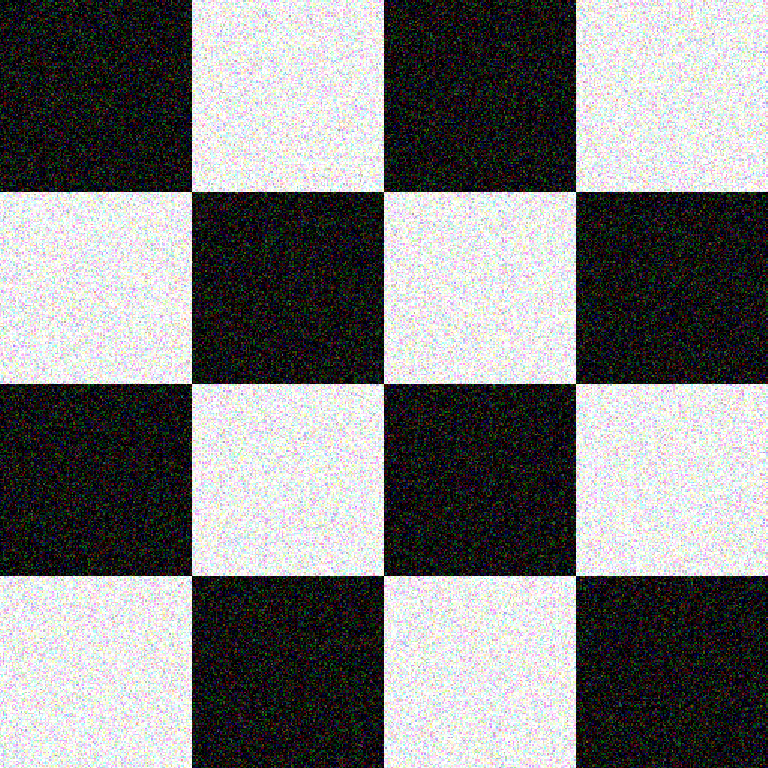
Write a WebGL 1 fragment shader that draws this pattern.

```glsl
precision highp float;

uniform vec2 u_resolution;

float hash(vec3 p) {
  p = fract(p * vec3(0.1031, 0.1030, 0.0973));
  p += dot(p, p.yzx + 33.33);
  return fract((p.x + p.y) * p.z);
}

// Ramp at one lattice corner, along a random unit gradient
float cornerRamp(vec2 corner, vec2 p, float seed) {
  float angle = 6.2832 * hash(vec3(corner, seed));
  return dot(vec2(cos(angle), sin(angle)), p - corner);
}

float gradientNoise(vec2 p, float seed) {
  vec2 cell = floor(p);
  vec2 f = p - cell;
  vec2 fade = f * f * f * (f * (f * 6.0 - 15.0) + 10.0);
  float bottom = mix(cornerRamp(cell, p, seed),
                     cornerRamp(cell + vec2(1.0, 0.0), p, seed), fade.x);
  float top = mix(cornerRamp(cell + vec2(0.0, 1.0), p, seed),
                  cornerRamp(cell + vec2(1.0, 1.0), p, seed), fade.x);
  return mix(bottom, top, fade.y);
}

// 1 on light squares, 0 on dark ones, with edges one pixel wide
float checker(vec2 uv) {
  vec2 edgeDistance = 0.5 * (abs(fract(uv * 2.0 - 0.25) - 0.5) - 0.25);
  vec2 side = clamp(edgeDistance * u_resolution * 2.0, -1.0, 1.0);
  return 0.5 + 0.5 * side.x * side.y;
}

// Independent speckle per channel; a stride of two lattice cells
// keeps neighbouring grains from sharing corners
vec3 colourGrain(vec2 uv) {
  vec2 p = floor(uv * 512.0) * 2.0 + 0.5;
  return vec3(gradientNoise(p, 17.0),
              gradientNoise(p, 131.0),
              gradientNoise(p, 277.0));
}

void main() {
  vec2 uv = gl_FragCoord.xy / u_resolution;
  vec3 colour = vec3(checker(uv)) + 0.75 * colourGrain(uv);
  gl_FragColor = vec4(clamp(colour, 0.0, 1.0), 1.0);
}
```
